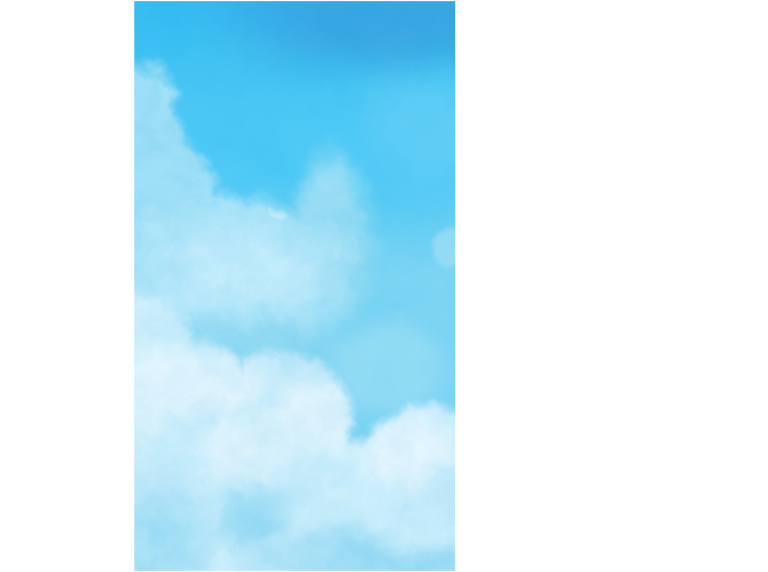
Give the GLSL for this texture, as a Shadertoy shader.

```glsl
#define PANEL_MIN vec2(0.2347, 0.0020)
#define PANEL_MAX vec2(0.7958, 0.9980)
#define WARP_BROAD 0.055
#define WARP_FINE 0.026
#define GRAIN 0.085
#define TONE_STEPS 11.0
#define ZENITH vec3(0.21, 0.74, 0.94)
#define SKY vec3(0.30, 0.785, 0.96)
#define HAZE vec3(0.48, 0.83, 0.95)
#define VEIL vec3(0.61, 0.87, 0.96)
#define CLOUD vec3(0.77, 0.92, 0.98)
#define SUNLIT vec3(0.88, 0.955, 0.99)

// Cloud lobes: centre.xy, radius.zw, in canvas heights from the panel corner
const vec4 upperLobes[4] = vec4[4](
    vec4(0.00, 0.773, 0.09, 0.120), vec4(0.05, 0.616, 0.10, 0.150),
    vec4(0.20, 0.520, 0.20, 0.135), vec4(0.35, 0.610, 0.06, 0.110));
const vec4 lowerLobes[6] = vec4[6](
    vec4(0.00, 0.354, 0.10, 0.140), vec4(0.08, 0.250, 0.14, 0.155),
    vec4(0.263, 0.25, 0.125, 0.135), vec4(0.29, 0.090, 0.30, 0.150),
    vec4(0.533, 0.16, 0.15, 0.120), vec4(0.28, 0.000, 0.50, 0.190));
const vec4 highlights[5] = vec4[5](
    vec4(0.036, 0.32, 0.08, 0.07), vec4(0.167, 0.328, 0.065, 0.045),
    vec4(0.32, 0.28, 0.08, 0.07), vec4(0.21, 0.215, 0.08, 0.06),
    vec4(0.48, 0.20, 0.08, 0.06));
const vec4 shadows[4] = vec4[4](
    vec4(0.045, 0.04, 0.09, 0.07), vec4(0.36, 0.02, 0.12, 0.05),
    vec4(0.20, 0.10, 0.07, 0.05), vec4(0.53, 0.01, 0.07, 0.04));

float hash(vec2 p) {
    vec3 h = fract(vec3(p.xyx) * 0.1031);
    h += dot(h, h.yzx + 33.33);
    return fract((h.x + h.y) * h.z);
}

float noise(vec2 p) {
    vec2 i = floor(p), f = fract(p);
    f = f * f * (3.0 - 2.0 * f);
    return mix(mix(hash(i), hash(i + vec2(1, 0)), f.x),
               mix(hash(i + vec2(0, 1)), hash(i + vec2(1, 1)), f.x), f.y);
}

// Fractal noise centred on zero
float fbm(vec2 p) {
    float sum = 0.0, gain = 0.5;
    for (int i = 0; i < 5; i++) {
        sum += gain * (noise(p) - 0.5);
        p = mat2(1.6, 1.2, -1.2, 1.6) * p + 7.3;
        gain *= 0.5;
    }
    return sum;
}

vec2 warp(vec2 p) {
    return vec2(fbm(p), fbm(p + 41.7));
}

// Ellipse with a feathered rim
float puff(vec2 p, vec4 lobe, float feather) {
    float d = length((p - lobe.xy) / lobe.zw);
    return 1.0 - smoothstep(1.0 - feather, 1.0 + feather, d);
}

// Rounded terraces, like layered washes
float terrace(float x) {
    x *= TONE_STEPS;
    return (floor(x) + smoothstep(0.3, 0.7, fract(x))) / TONE_STEPS;
}

vec3 skyColor(vec2 p) {
    vec3 col = mix(SKY, ZENITH, smoothstep(0.76, 1.0, p.y));
    col = mix(col, vec3(0.22, 0.65, 0.88), 0.95 * puff(p, vec4(0.45, 0.98, 0.25, 0.10), 0.6));
    col = mix(col, vec3(0.39, 0.81, 0.96), 0.7 * puff(p, vec4(0.51, 0.77, 0.10, 0.09), 0.6));
    col = mix(HAZE, col, smoothstep(0.50, 0.72, p.y));
    col = mix(col, VEIL, 0.6 * puff(p, vec4(0.446, 0.354, 0.10, 0.08), 0.35));
    return mix(col, VEIL, 0.8 * puff(p, vec4(0.558, 0.563, 0.034, 0.034), 0.25));
}

vec3 paintClouds(vec2 p) {
    vec2 q = p + WARP_BROAD * warp(p * 9.0) + WARP_FINE * warp(p * 42.0);
    vec3 col = skyColor(p + 0.4 * (q - p));
    float grain = terrace(fbm(q * 13.0 + 3.1)) + 0.5 * terrace(fbm(q * 38.0));

    // Thin upper veil
    float veil = 0.0;
    for (int i = 0; i < 4; i++)
        veil = max(veil, puff(q, upperLobes[i], i == 3 ? 0.45 : 0.16));
    vec3 veilColor = mix(VEIL, vec3(0.74, 0.915, 0.98), puff(q, vec4(0.175, 0.53, 0.17, 0.11), 0.5));
    veilColor = mix(veilColor, SUNLIT, 0.5 * puff(q, vec4(0.252, 0.635, 0.014, 0.011), 0.3));
    col = mix(col, veilColor, 0.93 * veil);
    col = mix(col, vec3(0.56, 0.85, 0.95), 0.75 * puff(q, vec4(0.20, 0.40, 0.15, 0.05), 0.6));

    // Dense lower bank
    float bank = 0.0;
    for (int i = 0; i < 6; i++)
        bank = max(bank, puff(q, lowerLobes[i], 0.12));
    vec3 bankColor = CLOUD;
    for (int i = 0; i < 4; i++)
        bankColor = mix(bankColor, vec3(0.58, 0.85, 0.95), 0.75 * puff(q, shadows[i], 0.55));
    for (int i = 0; i < 5; i++)
        bankColor = mix(bankColor, SUNLIT, 0.85 * puff(q, highlights[i], 0.5));
    col = mix(col, bankColor, 0.95 * bank);

    // Washes show mostly in the clouds
    float body = mix(0.25, 1.0, max(veil, bank));
    return col + GRAIN * body * grain * vec3(1.7, 0.7, 0.3);
}

void mainImage(out vec4 fragColor, in vec2 fragCoord) {
    vec2 p = fragCoord / iResolution.y;
    vec2 inside = min(p - PANEL_MIN, PANEL_MAX - p) * iResolution.y;
    float panel = clamp(min(inside.x, inside.y) + 0.5, 0.0, 1.0);
    vec3 col = mix(vec3(1.0), paintClouds(p - PANEL_MIN), panel);
    fragColor = vec4(clamp(col, 0.0, 1.0), 1.0);
}
```
